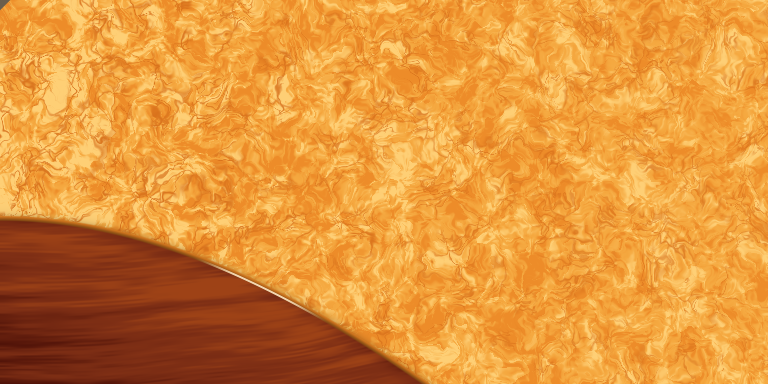
Write a WebGL 2 fragment shader that draws this texture.

```glsl
#version 300 es
precision highp float;
uniform vec2 u_resolution;
out vec4 outColor;

// Foil palette
const vec3 VEIN = vec3(0.84, 0.43, 0.10);
const vec3 DEEP = vec3(0.93, 0.55, 0.16);
const vec3 AMBER = vec3(0.96, 0.66, 0.25);
const vec3 PALE = vec3(0.995, 0.81, 0.46);
// Wood palette
const vec3 WOOD_DARK = vec3(0.31, 0.07, 0.03);
const vec3 WOOD_RED = vec3(0.49, 0.18, 0.08);
const vec3 WOOD_LIGHT = vec3(0.65, 0.28, 0.09);
const vec3 RIM = vec3(0.76, 0.43, 0.11);
const vec3 GLINT = vec3(1.0, 0.90, 0.76);
const vec3 CORNER = vec3(0.42, 0.37, 0.30);
// Layout, in canvas heights
const float EDGE_TOP = 0.4375;
const float EDGE_BEND = 0.418;
const float EDGE_EASE = 0.062;
const float RIM_WIDTH = 0.012;
const float CORNER_SIZE = 0.027;
const float FLAKE_SCALE = 13.0;
const float CHIP_SCALE = 29.0;
const float WARP = 0.045;

vec2 hash2(vec2 p) {
    vec3 q = fract(p.xyx * vec3(0.1031, 0.1030, 0.0973));
    q += dot(q, q.yzx + 33.33);
    return fract((q.xx + q.yz) * q.zy);
}

float noise(vec2 p) {
    vec2 i = floor(p), f = fract(p);
    f = f * f * (3.0 - 2.0 * f);
    float low = mix(hash2(i).x, hash2(i + vec2(1, 0)).x, f.x);
    float high = mix(hash2(i + vec2(0, 1)).x, hash2(i + vec2(1, 1)).x, f.x);
    return mix(low, high, f.y);
}

float fbm(vec2 p) {
    float sum = 0.0, gain = 0.533;
    for (int i = 0; i < 4; i++) {
        sum += gain * noise(p);
        p = mat2(1.6, 1.2, -1.2, 1.6) * p + 7.3;
        gain *= 0.5;
    }
    return sum;
}

// Randomly turned, elongated cells: x = streaked tone, y = distance to crease
vec2 flakes(vec2 p) {
    vec2 cell = floor(p), local = vec2(0), id = vec2(0);
    float near = 9.0, next = 9.0;
    for (int y = -2; y <= 2; y++) {
        for (int x = -2; x <= 2; x++) {
            vec2 c = cell + vec2(x, y), h = hash2(c + 40.0);
            float a = 6.2832 * hash2(c + 91.0).x;
            vec2 q = mat2(cos(a), -sin(a), sin(a), cos(a)) * (p - c - h);
            float d = length(q * vec2(0.65, 1.45));
            if (d < near) {
                next = near;
                near = d;
                local = q;
                id = c;
            } else {
                next = min(next, d);
            }
        }
    }
    float streak = noise(local * vec2(1.8, 8.0) + hash2(id) * 60.0);
    return vec2(mix(hash2(id + 13.0).y, streak, 0.6), next - near);
}

// Thin creases along the middle level of a noise field
float crease(vec2 p, float width) {
    return 1.0 - smoothstep(0.0, width, abs(fbm(p) - 0.5));
}

vec3 foil(vec2 p) {
    vec2 bend = vec2(fbm(p * 11.0), fbm(p * 11.0 + 31.0)) - 0.5;
    vec2 w = p + 2.0 * WARP * bend;
    w += 0.012 * (vec2(noise(p * 46.0), noise(p * 46.0 + 17.0)) - 0.5);
    vec2 flake = flakes(w * FLAKE_SCALE);
    vec2 chip = flakes(w * CHIP_SCALE + 5.0);
    float contrast = mix(1.15, 0.85, smoothstep(0.2, 1.8, p.x));
    float tone = 0.52 * (flake.x - 0.5) + 0.48 * (chip.x - 0.5);
    tone += 0.65 * (fbm(w * 24.0) - 0.5) + 0.28 * (noise(w * 105.0) - 0.5);
    tone = 0.5 + contrast * tone;
    tone += 0.10 * (1.0 - smoothstep(0.0, 0.45, p.x)) + 0.25 * (fbm(p * 3.0) - 0.5);
    vec3 color = mix(DEEP, AMBER, smoothstep(0.25, 0.52, tone));
    color = mix(color, PALE, smoothstep(0.50, 0.82, tone));
    // Dark creases, broken up by a patchy mask
    float patchy = smoothstep(0.38, 0.68, noise(p * 19.0 + 3.0));
    float lines = max(crease(w * 9.0, 0.022), 0.8 * crease(w * 21.0 + 9.0, 0.035));
    lines = max(lines, 0.7 * (1.0 - smoothstep(0.0, 0.10, flake.y)));
    return mix(color, VEIN, 0.75 * lines * patchy * contrast);
}

vec3 wood(vec2 p, float depth) {
    float rise = p.y - 0.10 * p.x * p.x + 0.018 * noise(p * vec2(4.0, 9.0));
    float bands = noise(vec2(p.x * 1.8, rise * 42.0));
    float fiber = noise(vec2(p.x * 14.0, rise * 190.0));
    float light = 0.30 + 0.48 * p.x + 0.35 * smoothstep(0.0, 0.3, p.y);
    light += 0.42 * (bands - 0.5) + 0.22 * (fiber - 0.5);
    light -= 0.25 * (1.0 - smoothstep(0.0, 0.05, depth));
    vec3 color = mix(WOOD_DARK, WOOD_RED, smoothstep(0.1, 0.65, light));
    return mix(color, WOOD_LIGHT, 0.8 * smoothstep(0.6, 1.0, light));
}

void main() {
    vec2 p = gl_FragCoord.xy / u_resolution.y;
    float px = 1.0 / u_resolution.y;
    // Signed depth below the curved edge
    float slope = p.x * (2.0 * EDGE_BEND - 3.0 * EDGE_EASE * p.x);
    float edge = EDGE_TOP - p.x * p.x * (EDGE_BEND - EDGE_EASE * p.x);
    float depth = (edge - p.y) / sqrt(1.0 + slope * slope);

    vec3 color = foil(p);
    float corner = CORNER_SIZE - p.x - (1.0 - p.y);
    color = mix(color, CORNER, smoothstep(-px, px, corner));
    color *= 1.0 - 0.15 * exp(-abs(depth) / 0.008);

    // Rim, panel and the bright reflection along the bend
    vec3 rim = RIM * mix(1.08, 0.68, smoothstep(0.0, RIM_WIDTH, depth));
    color = mix(color, rim, smoothstep(-px, px, depth));
    color = mix(color, wood(p, depth), smoothstep(-px, px, depth - RIM_WIDTH));
    float span = smoothstep(0.50, 0.62, p.x) * (1.0 - smoothstep(0.74, 0.86, p.x));
    float glint = 1.0 - smoothstep(0.001, 0.004, abs(depth - 0.8 * RIM_WIDTH));
    color = mix(color, GLINT, 0.9 * span * glint);
    outColor = vec4(color, 1.0);
}
```
